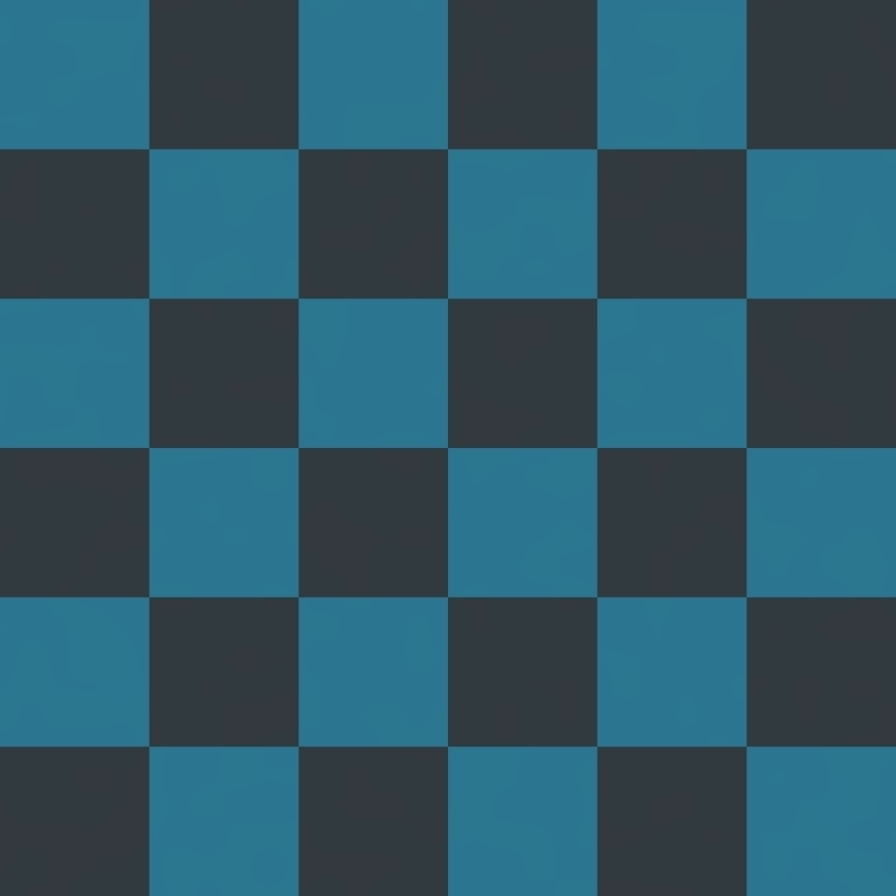
Give the GLSL for this pattern, as a WebGL 1 fragment shader.

```glsl
precision highp float;
// A two-tone checkerboard of six by six flat squares, dark at the lower left.
// A signed distance to the nearest inner grid line smooths the edges and adds
// a thin tinted fringe; low-contrast value noise shifts the fill tones slightly.

uniform vec2 u_resolution;

const float CELLS = 6.0;            // squares across and down
const float FRINGE_WIDTH = 0.018;   // in squares, on each side of an edge
const float MOTTLE_SCALE = 5.0;     // noise cells per square
const vec3 SLATE = vec3(0.190, 0.228, 0.248);
const vec3 SLATE_WARM = vec3(0.200, 0.222, 0.248);
const vec3 SLATE_FRINGE = vec3(0.140, 0.240, 0.280);
const vec3 TEAL = vec3(0.170, 0.460, 0.570);
const vec3 TEAL_GREEN = vec3(0.170, 0.468, 0.560);
const vec3 TEAL_FRINGE = vec3(0.220, 0.440, 0.530);

float hash(vec2 p) {
  vec3 q = fract(vec3(p.xyx) * 0.1031);
  q += dot(q, q.yzx + 33.33);
  return fract((q.x + q.y) * q.z);
}

float valueNoise(vec2 p) {
  vec2 cell = floor(p);
  vec2 f = fract(p);
  f = f * f * (3.0 - 2.0 * f);
  float low = mix(hash(cell), hash(cell + vec2(1.0, 0.0)), f.x);
  float high = mix(hash(cell + vec2(0.0, 1.0)), hash(cell + 1.0), f.x);
  return mix(low, high, f.y);
}

// Distance to the nearest grid line, leaving out the canvas border.
float innerLineDistance(vec2 p) {
  vec2 line = clamp(floor(p + 0.5), 1.0, CELLS - 1.0);
  vec2 d = abs(p - line);
  return min(d.x, d.y);
}

void main() {
  vec2 grid = gl_FragCoord.xy / u_resolution * CELLS;
  float pixel = CELLS / min(u_resolution.x, u_resolution.y);

  // Squares alternate by the parity of column plus row.
  vec2 square = floor(grid);
  float side = mod(square.x + square.y, 2.0) * 2.0 - 1.0;
  float edge = innerLineDistance(grid);
  float coverage = smoothstep(-0.7 * pixel, 0.7 * pixel, side * edge);

  // Fill tones with faint mottling, then the tinted fringe.
  float mottle = smoothstep(0.55, 0.75, valueNoise(grid * MOTTLE_SCALE));
  float fringe = 1.0 - smoothstep(FRINGE_WIDTH - pixel, FRINGE_WIDTH + pixel, edge);
  vec3 dark = mix(mix(SLATE, SLATE_WARM, mottle), SLATE_FRINGE, fringe);
  vec3 light = mix(mix(TEAL, TEAL_GREEN, mottle), TEAL_FRINGE, fringe);

  gl_FragColor = vec4(mix(dark, light, coverage), 1.0);
}
```
